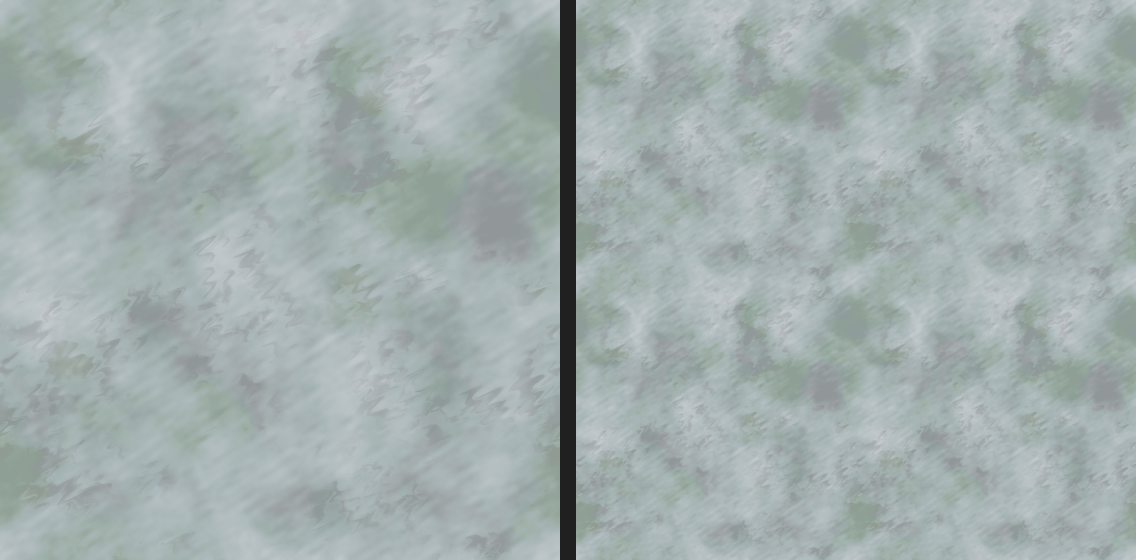
Left, the tile; right, the same tile 2 across and 2 down.
Write a WebGL 1 fragment shader that draws this texture.

```glsl
precision highp float;
// Pale blue-grey weathered stone: soft cloudy lumps, dim veins, slanted grain.
uniform vec2 u_resolution;

const vec3 DARK_TEAL  = vec3(0.555, 0.615, 0.605);
const vec3 MID_TEAL   = vec3(0.655, 0.709, 0.712);
const vec3 PALE_GREY  = vec3(0.760, 0.787, 0.800);
const vec3 MOSS_TINT  = vec3(0.000, 0.012, -0.022);
const vec3 MAUVE_TINT = vec3(0.012, -0.022, -0.008);

const float LUMP_REPEATS  = 3.0;
const float CLOUD_REPEATS = 5.0;
const float MOTTLE_REPEATS = 18.0;
const float FLECK_REPEATS = 32.0;
const float GRAIN_REPEATS = 24.0;
const float WARP_AMOUNT   = 0.14;
const float LUMP_CONTRAST = 0.44;
const float CLOUD_CONTRAST = 1.15;
const float MOTTLE_CONTRAST = 0.55;
const float GRAIN_CONTRAST = 0.32;
const float FLECK_CONTRAST = 0.30;

// Integer skew: keeps the tile while slanting the grain up to the right.
const mat2 SLANT = mat2(1.0, -2.0, 1.0, 3.0);

float hash(vec2 p, float seed) {
  vec3 q = fract(vec3(p.xyx + seed * 17.31) * vec3(0.1031, 0.1030, 0.0973));
  q += dot(q, q.yzx + 33.33);
  return fract((q.x + q.y) * q.z);
}

// Value noise that repeats after a whole number of cells.
float noise(vec2 p, float period, float seed) {
  vec2 cell = floor(p);
  vec2 f = p - cell;
  f = f * f * f * (f * (f * 6.0 - 15.0) + 10.0);
  vec2 a = mod(cell, period);
  vec2 b = mod(cell + 1.0, period);
  float low  = mix(hash(a, seed), hash(vec2(b.x, a.y), seed), f.x);
  float high = mix(hash(vec2(a.x, b.y), seed), hash(b, seed), f.x);
  return mix(low, high, f.y);
}

float fbm(vec2 p, float period, float seed) {
  float sum = 0.0, weight = 0.5, total = 0.0;
  for (int i = 0; i < 4; i++) {
    sum += weight * noise(p, period, seed + float(i));
    total += weight;
    p *= 2.0;
    period *= 2.0;
    weight *= 0.55;
  }
  return sum / total;
}

// Difference of the two nearest seed distances: 0 on veins, large in lumps.
float lumpDepth(vec2 p) {
  vec2 cell = floor(p);
  float nearest = 9.0, second = 9.0;
  for (int y = -2; y <= 2; y++) {
    for (int x = -2; x <= 2; x++) {
      vec2 c = cell + vec2(float(x), float(y));
      vec2 id = mod(c, LUMP_REPEATS);
      vec2 jitter = vec2(hash(id, 3.0), hash(id, 8.0));
      float d = length(c + 0.1 + 0.8 * jitter - p);
      second = min(second, max(nearest, d));
      nearest = min(nearest, d);
    }
  }
  return second - nearest;
}

void main() {
  vec2 uv = gl_FragCoord.xy / u_resolution;

  // Lumps with ragged outlines
  vec2 warp = vec2(fbm(uv * 6.0, 6.0, 21.0), fbm(uv * 6.0, 6.0, 31.0)) - 0.5;
  vec2 warped = uv + WARP_AMOUNT * warp;
  float lump = smoothstep(-0.05, 0.72, lumpDepth(warped * LUMP_REPEATS));

  // Clouds, mottling and slanted grain
  float cloud = fbm(warped * CLOUD_REPEATS, CLOUD_REPEATS, 41.0) - 0.5;
  float mottle = fbm(uv * MOTTLE_REPEATS, MOTTLE_REPEATS, 51.0) - 0.5;
  vec2 slanted = SLANT * uv * GRAIN_REPEATS;
  float grain = noise(slanted, GRAIN_REPEATS, 61.0)
              - noise(slanted + vec2(0.2, 0.7), GRAIN_REPEATS, 61.0);

  // Dark flecks gathered in patches
  float patches = smoothstep(0.42, 0.66, fbm(uv * 7.0, 7.0, 71.0));
  float fleck = fbm(uv * FLECK_REPEATS + 0.8 * grain, FLECK_REPEATS, 81.0);
  fleck = patches * smoothstep(0.46, 0.70, fleck);

  float tone = 0.54 + LUMP_CONTRAST * (lump - 0.5) + CLOUD_CONTRAST * cloud
             + MOTTLE_CONTRAST * mottle + GRAIN_CONTRAST * 0.5 * grain
             - FLECK_CONTRAST * fleck;
  tone = clamp(tone, 0.0, 1.0);
  vec3 color = mix(DARK_TEAL, MID_TEAL, smoothstep(0.0, 0.5, tone) * 0.3 + min(tone * 2.0, 1.0) * 0.7);
  color = mix(color, PALE_GREY, clamp(tone * 2.0 - 1.0, 0.0, 1.0));

  // Moss and mauve stains along the veins
  float vein = 1.0 - smoothstep(0.15, 0.65, tone);
  float stain = fbm(uv * 8.0, 8.0, 91.0);
  color += MOSS_TINT * vein * smoothstep(0.50, 0.64, stain);
  color += MAUVE_TINT * max(vein * smoothstep(0.50, 0.36, stain), 0.8 * fleck);

  gl_FragColor = vec4(color, 1.0);
}
```
